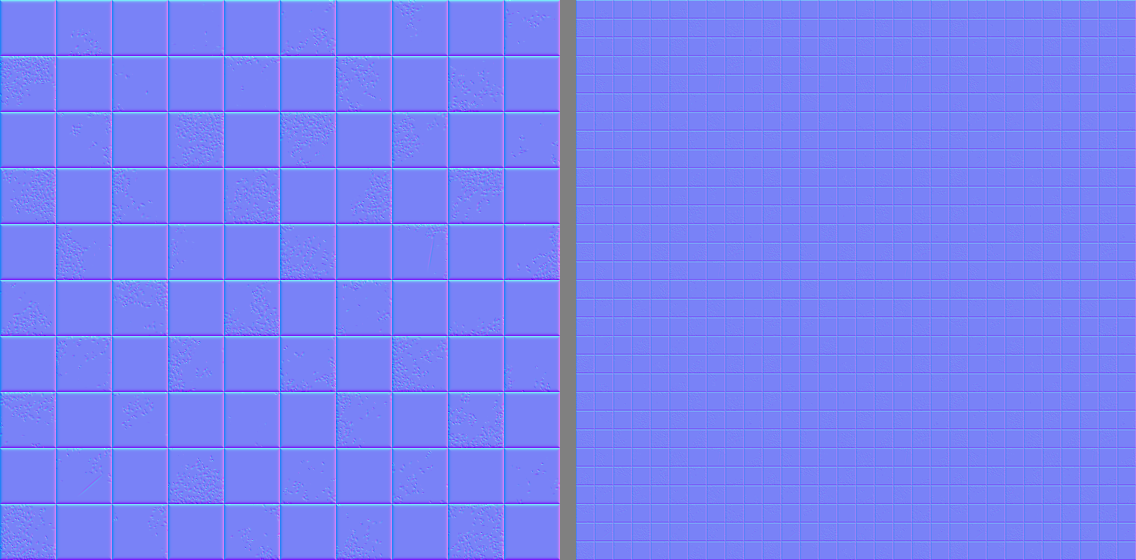
Left, the tile; right, the same tile 3 across and 3 down.
Give the GLSL for this texture map, as a Shadertoy shader.

```glsl
const float TILES = 10.0;
const float DENTS = 18.0; // dent cells along one tile side

vec3 hash3(vec2 c) {
    vec3 p = fract(c.xyx * vec3(0.1031, 0.1030, 0.0973));
    p += dot(p, p.yxz + 33.33);
    return fract((p.xxy + p.yzz) * p.zyx);
}

// Value noise that wraps after a whole number of cells
float wrappedNoise(vec2 p, float period) {
    vec2 c = floor(p), f = p - c;
    f = f * f * (3.0 - 2.0 * f);
    vec2 a = mod(c, period), b = mod(c + 1.0, period);
    return mix(mix(hash3(a).x, hash3(vec2(b.x, a.y)).x, f.x),
               mix(hash3(vec2(a.x, b.y)).x, hash3(b).x, f.x), f.y);
}

// Narrow rounded rim that levels off quickly, mitred at the corners
float bevelHeight(vec2 p) {
    vec2 toEdge = 0.5 - abs(fract(p) - 0.5);
    return 0.0122 * tanh(min(toEdge.x, toEdge.y) / 0.027);
}

// Deepest of the scattered oval dents around p
float dentDepth(vec2 p, float density) {
    vec2 g = p * DENTS, cell = floor(g);
    float depth = 0.0;
    for (int y = -1; y <= 1; y++)
    for (int x = -1; x <= 1; x++) {
        vec2 c = cell + vec2(x, y);
        vec2 id = mod(c, TILES * DENTS);
        vec3 r = hash3(id + 17.0), shape = hash3(id + 251.0);
        vec2 d = g - c - r.xy;
        vec2 axis = vec2(cos(6.2832 * shape.x), sin(6.2832 * shape.x));
        d -= 0.35 * axis * dot(d, axis);
        float bowl = 1.0 - smoothstep(0.0, mix(0.35, 0.65, shape.y), length(d));
        float presence = smoothstep(r.z, r.z + 0.15, density);
        depth = max(depth, bowl * presence * mix(0.5, 1.0, shape.z));
    }
    return 0.0045 * depth;
}

// One faded straight scratch, q is measured from the tile centre
float scratchDepth(vec2 q, vec3 tileRand) {
    float angle = 40.0 * tileRand.y;
    vec2 axis = vec2(cos(angle), sin(angle));
    float along = abs(dot(q, axis));
    float across = abs(dot(q, vec2(-axis.y, axis.x)) - 0.2);
    return 0.003 * step(0.92, tileRand.z)
        * (1.0 - smoothstep(0.0, 0.025, across))
        * (1.0 - smoothstep(0.1, 0.35, along));
}

// Share of dent cells that are filled, thicker toward one side of the tile
float wearDensity(vec2 p, vec2 q, vec3 tileRand) {
    float angle = 6.2832 * tileRand.x;
    float patches = 0.6 * wrappedNoise(p * 3.0, TILES * 3.0)
                  + 0.4 * wrappedNoise(p * 9.0 + 5.0, TILES * 9.0);
    float lean = 0.4 * dot(q, vec2(cos(angle), sin(angle)));
    return smoothstep(0.45, 0.98, patches + lean + 0.36 * (tileRand.y - 0.35));
}

float surfaceHeight(vec2 p, vec2 tile, vec3 tileRand, float density, float worn) {
    float h = bevelHeight(p);
    if (worn > 0.5) {
        h -= scratchDepth(p - tile - 0.5, tileRand);
        if (density > 0.0) h -= dentDepth(p, density);
    }
    return h;
}

void mainImage(out vec4 fragColor, in vec2 fragCoord) {
    vec2 p = fragCoord / iResolution.xy * TILES;
    vec2 pixel = TILES / iResolution.xy;
    vec2 tile = floor(p);
    vec3 tileRand = hash3(tile + 311.0);

    // Only alternate tiles of the checkerboard are worn
    float worn = 1.0 - mod(tile.x + tile.y, 2.0);
    float density = worn > 0.5 ? wearDensity(p, p - tile - 0.5, tileRand) : 0.0;

    // Differences across a whole pixel give the slope already smoothed
    vec2 dx = vec2(0.5 * pixel.x, 0.0), dy = vec2(0.0, 0.5 * pixel.y);
    vec2 slope = vec2(
        surfaceHeight(p + dx, tile, tileRand, density, worn)
      - surfaceHeight(p - dx, tile, tileRand, density, worn),
        surfaceHeight(p + dy, tile, tileRand, density, worn)
      - surfaceHeight(p - dy, tile, tileRand, density, worn)) / pixel;

    // Encode the slope as a tangent space normal
    vec2 normal = vec2(0.475, 0.51) - slope * vec2(0.85, 1.0);
    fragColor = vec4(clamp(normal, 0.0, 1.0), 0.97, 1.0);
}
```
